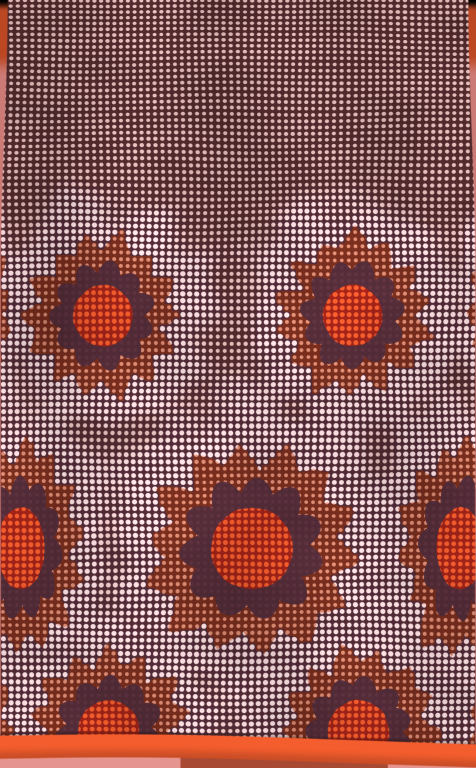
Write a Shadertoy shader that draws this pattern.

```glsl
// Dotted cloth with staggered rows of layered sunflowers above an orange hem.

#define PITCH 0.0090      // spacing of the dot grid
#define DOT_SMALL 0.30    // dot radius on plain cloth, in cells
#define DOT_LARGE 0.365   // dot radius in the pale halos
#define AXIS 0.312        // x of the middle of the cloth
#define BODY_RADIUS 0.342 // curvature of the draped cloth
#define TURN 0.99         // angle between neighbouring flowers
#define PETALS 11.0
#define RAYS 14.0
#define WARP 0.0045       // waviness of the weave
#define FOLDS 0.15        // strength of the fold shading
#define HEM_WIDTH 0.030

const float TAU = 6.2831853;
const vec3 BROWN  = vec3(0.31, 0.16, 0.17);
const vec3 PLUM   = vec3(0.31, 0.165, 0.21);
const vec3 RUST   = vec3(0.45, 0.17, 0.11);
const vec3 RED    = vec3(0.60, 0.13, 0.09);
const vec3 ORANGE = vec3(0.92, 0.35, 0.17);
const vec3 PEACH  = vec3(0.84, 0.53, 0.44);
const vec3 PINK   = vec3(0.87, 0.72, 0.71);
const vec3 WHITE  = vec3(0.97, 0.86, 0.87);

vec2 gradientAt(vec2 cell) {
    float h = fract(sin(dot(cell, vec2(127.1, 311.7))) * 43758.5);
    return vec2(cos(TAU * h), sin(TAU * h));
}

float gradientNoise(vec2 p) {
    vec2 i = floor(p), f = p - i;
    vec2 u = f * f * f * (f * (f * 6.0 - 15.0) + 10.0);
    vec2 e = vec2(1.0, 0.0);
    float low  = mix(dot(gradientAt(i), f), dot(gradientAt(i + e), f - e), u.x);
    float high = mix(dot(gradientAt(i + e.yx), f - e.yx),
                     dot(gradientAt(i + 1.0), f - 1.0), u.x);
    return mix(low, high, u.y);
}

// Distances to core, petals and rays; w is the relative radius for the halo.
vec4 flowerField(vec2 p) {
    vec3 rowHeight = vec3(0.589, 0.286, 0.047);
    vec3 rowSize   = vec3(0.112, 0.150, 0.116);
    vec3 rowShift  = vec3(-0.021, 0.016, -0.011);
    vec4 field = vec4(9.0);
    for (int row = 0; row < 3; row++) {
        for (int col = -1; col <= 2; col++) {
            float t = float(col) - (row == 1 ? 0.0 : 0.5);
            if (abs(t) > 1.6) continue;
            float size = rowSize[row], id = float(row * 4 + col);
            float shift = rowShift[row] * max(cos(1.5 * t), 0.0);
            vec2 d = p - vec2(AXIS + shift + BODY_RADIUS * sin(t * TURN), rowHeight[row]);
            d.x /= max(0.4, 1.0 - 0.42 * t * t * t * t);   // foreshortened at the sides
            float r = length(d) / size;
            float a = atan(d.y, d.x) + 0.7 * id;
            float uneven = gradientNoise(d / (size * max(r, 0.01)) * 2.3 + id * 7.3);
            float petal = 0.50 + 0.13 * abs(sin(0.5 * PETALS * a)) + 0.05 * uneven;
            float ray = 0.73 + 0.23 * abs(2.0 * fract(a * RAYS / TAU) - 1.0) + 0.16 * uneven;
            vec3 edges = (r - vec3(0.355 + 0.015 * uneven, petal, ray)) * size;
            field = min(field, vec4(edges, r));
        }
    }
    return field;
}

float inside(float d, float blur) { return smoothstep(blur, -blur, d); }

vec3 cloth(vec2 p, float px) {
    // Wavy dot grid, closing up towards the top
    vec2 warp = vec2(gradientNoise(p * 6.0), gradientNoise(p * vec2(5.0, 9.0) + 17.0));
    float rise = max(p.y - 0.7, 0.0);
    vec2 offset = WARP * warp + vec2(0.0, 0.35 * rise * rise);
    vec2 g = (p + offset) / PITCH;
    vec2 cell = floor(g);
    vec2 f = g - cell - 0.5;
    vec2 cellCentre = (cell + 0.5) * PITCH - offset;

    // Rays partly follow whole cells; core and petals have clean edges
    vec4 fine = flowerField(p), coarse = flowerField(cellCentre);
    float core = inside(fine.x, px), petals = inside(fine.y, px);
    float rays = inside(mix(fine.z, coarse.z, 0.5), 0.0015);
    float ragged = 0.45 * gradientNoise(cellCentre * 17.0);
    float halo = smoothstep(1.58, 1.12, coarse.w + ragged);

    // Ground and dot colours per layer
    vec3 ground = mix(BROWN, PLUM, max(halo, 0.6 * smoothstep(0.6, 0.3, p.y)));
    ground = mix(ground, RUST, rays);
    ground = mix(ground, PLUM, petals);
    ground = mix(ground, RED, core);
    vec3 ink = mix(PINK, WHITE, halo);
    ink = mix(ink, PEACH, rays);
    ink = mix(ink, PLUM * 1.15, petals);
    ink = mix(ink, ORANGE, core);

    // Rounded dots of slightly varying size
    float radius = mix(DOT_SMALL, DOT_LARGE, halo);
    radius = mix(radius, 0.28, rays);
    radius = mix(radius, 0.35, core);
    radius += 0.05 * gradientNoise(p * vec2(19.0, 31.0));
    vec3 col = mix(ground, ink, inside(length(f) - radius, 0.8 * px / PITCH));

    // Soft folds
    float fold = gradientNoise(p * vec2(8.0, 4.0) + 3.0)
               + 0.5 * gradientNoise(p * vec2(9.0, 24.0) + 8.0);
    return col * (1.0 + FOLDS * fold);
}

void mainImage(out vec4 fragColor, in vec2 fragCoord) {
    float px = 1.0 / iResolution.y;
    vec2 p = fragCoord * px;
    float width = iResolution.x * px;

    // Backdrop past the cloth edges
    float panel = inside(abs(p.x - 0.37) - 0.135, px);
    vec3 below = mix(vec3(0.90, 0.58, 0.56), vec3(0.66, 0.29, 0.20), panel);
    vec3 beside = mix(vec3(0.80, 0.48, 0.46), ORANGE * 0.8, smoothstep(0.90, 0.93, p.y));
    beside *= smoothstep(1.0, 0.985, p.y);
    float sideInset = 0.001 + 0.009 * smoothstep(0.65, 1.0, p.y);
    float side = min(p.x, width - p.x) - sideInset;
    vec3 col = mix(beside, cloth(p, px), inside(-side, px));

    // Sagging hem band
    float hemTop = 0.042 - 0.010 * pow(p.x / width, 3.0) + 0.002 * sin(p.x * 9.0);
    float depth = hemTop - p.y;
    vec3 hem = ORANGE * (1.04 - 0.18 * smoothstep(0.4, 1.0, depth / HEM_WIDTH));
    col *= 1.0 - 0.25 * smoothstep(-0.006, 0.0, depth);
    col = mix(col, hem, inside(-depth, px));
    col = mix(col, below, inside(HEM_WIDTH - depth, px));
    fragColor = vec4(clamp(col, 0.0, 1.0), 1.0);
}
```
